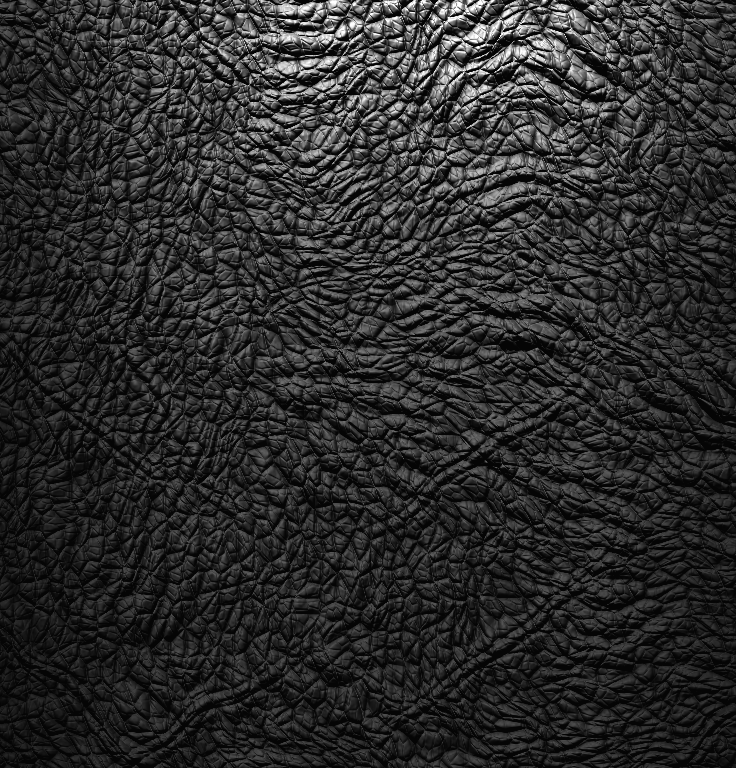
A Shadertoy shader for this texture:

```glsl
const float TAU = 6.2831853;

vec2 hash22(vec2 p) {
    vec3 q = fract(p.xyx * vec3(0.1031, 0.1030, 0.0973));
    q += dot(q, q.yzx + 33.33);
    return fract((q.xx + q.yz) * q.zy);
}

float noise(vec2 p) {
    vec2 i = floor(p), f = fract(p);
    f = f * f * (3.0 - 2.0 * f);
    float low = mix(hash22(i).x, hash22(i + vec2(1, 0)).x, f.x);
    float high = mix(hash22(i + vec2(0, 1)).x, hash22(i + 1.0).x, f.x);
    return mix(low, high, f.y);
}

vec2 rotate(vec2 p, float angle) {
    float c = cos(angle), s = sin(angle);
    return vec2(c * p.x + s * p.y, c * p.y - s * p.x);
}

// Direction in which the hide is stretched
float grainAngle(vec2 p) {
    return (noise(p * 3.2 + 7.3) - 0.5) * 3.4 - 0.2;
}

// Oriented wave packets; the folded sum has round tops and sharp valleys
float wrinkles(vec2 p, float scale, float waves, float seed) {
    vec2 q = p * scale, cell = floor(q);
    float sum = 0.0;
    for (int y = -1; y <= 1; y++)
    for (int x = -1; x <= 1; x++) {
        vec2 id = cell + vec2(x, y);
        vec2 rnd = hash22(id + seed);
        vec2 center = id + rnd;
        vec2 d = q - center;
        float window = max(0.0, 1.0 - dot(d, d));
        float angle = grainAngle(center / scale) + (rnd.y - 0.5) * 0.9;
        float phase = hash22(id + seed + 51.0).x;
        sum += window * window * cos(TAU * (rotate(d, angle).y * waves + phase));
    }
    return sqrt(sum * sum + 0.004);
}

// Rounded cells parted by narrow grooves
float pebbles(vec2 p, float scale, float groove) {
    vec2 q = p * scale, cell = floor(q);
    float nearest = 9.0, second = 9.0;
    for (int y = -1; y <= 1; y++)
    for (int x = -1; x <= 1; x++) {
        vec2 id = cell + vec2(x, y);
        vec2 center = id + 0.1 + 0.8 * hash22(id + 19.0);
        vec2 d = rotate(q - center, grainAngle(center / scale));
        float dist = length(d * vec2(0.78, 1.22));
        second = min(second, max(nearest, dist));
        nearest = min(nearest, dist);
    }
    float edge = clamp((second - nearest) / groove, 0.0, 1.0);
    return edge * (2.0 - edge);
}

// Long bundles of parallel diagonal folds
float longFolds(vec2 p) {
    float sum = 0.0;
    for (int i = 0; i < 11; i++) {
        vec2 rnd = hash22(vec2(float(i) * 3.7 + 2.0, 41.0));
        vec2 center = hash22(vec2(float(i) * 5.3, 87.0));
        float angle = (i % 3 == 0 ? 0.65 : -0.85) + (rnd.x - 0.5) * 0.5;
        vec2 q = rotate(p - center, angle);
        q.y += 0.035 * (noise(vec2(q.x * 8.0, rnd.y * 60.0)) - 0.5);
        float envelope = exp(-pow(q.x / 0.21, 2.0) - pow(q.y / 0.019, 2.0));
        sum += envelope * abs(cos(q.y * 175.0 + rnd.y * TAU));
    }
    return sum;
}

float leatherHeight(vec2 p) {
    vec2 warp = vec2(noise(p * 19.0), noise(p * 19.0 + 43.0)) - 0.5;
    vec2 q = p + 0.018 * warp;
    float patches = smoothstep(0.25, 0.75, noise(p * 4.5 + 21.0));
    float h = 0.0058 * pebbles(q, 46.0, 0.45);
    h += 0.0016 * pebbles(q + 3.1, 92.0, 0.4);
    h += mix(0.0035, 0.0065, patches) * wrinkles(q, 24.0, 1.15, 5.0);
    h += mix(0.013, 0.004, patches) * wrinkles(q, 10.0, 1.25, 71.0);
    h += 0.009 * longFolds(q);
    return h + 0.0007 * noise(p * 240.0);
}

// Soft lamp above, fading to the sides and the bottom
float lampLight(vec2 uv) {
    float sides = 1.0 - 0.55 * smoothstep(0.2, 0.6, abs(uv.x - 0.53));
    float falloff = mix(0.125, 0.33, pow(uv.y, 1.5));
    vec2 d = (uv - vec2(0.58, 1.02)) / vec2(0.3, 0.24);
    return falloff * sides + 0.2 * exp(-dot(d, d));
}

void mainImage(out vec4 fragColor, in vec2 fragCoord) {
    vec2 uv = fragCoord / iResolution.xy;
    vec2 p = fragCoord / iResolution.y;

    // Surface normal from height differences
    float e = 0.0016;
    float h = leatherHeight(p);
    float dx = leatherHeight(p + vec2(e, 0)) - h;
    float dy = leatherHeight(p + vec2(0, e)) - h;
    vec3 normal = normalize(vec3(-dx, -dy, e));

    // Diffuse relief, sheen and dark grooves
    vec3 lightDir = normalize(vec3(-0.12, 0.68, 0.72));
    float diffuse = max(dot(normal, lightDir), 0.0);
    float relief = pow(diffuse / lightDir.z, 1.5);
    float sheen = pow(diffuse, 14.0) * 0.3;
    float cavity = mix(0.5, 1.1, smoothstep(0.003, 0.013, h));
    float grain = 0.88 + 0.24 * noise(p * 390.0);

    float gray = lampLight(uv) * (relief * cavity + sheen) * grain + 0.018;
    fragColor = vec4(vec3(clamp(gray, 0.0, 1.0)), 1.0);
}
```
